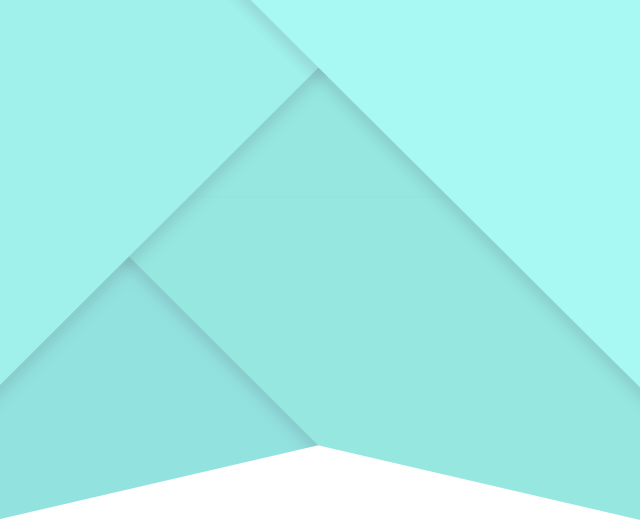
Reproduce this background procedurally as a WebGL 2 fragment shader.

```glsl
#version 300 es
precision highp float;

uniform vec2 u_resolution;
out vec4 fragColor;

// Corner points, in units of the canvas height
const vec2 APEX = vec2(0.6125, 0.8700);
const vec2 RIGHT_END = vec2(1.2308, 0.2550);
const vec2 LEFT_END = vec2(0.0, 0.2596);
const vec2 FORK = vec2(0.2484, 0.5064);
const vec2 VALLEY = vec2(0.6118, 0.1436);
const float FOOT_SLOPE = 0.2317;

// Sheet colours
const vec3 RIGHT_SHEET = vec3(0.660, 0.976, 0.957);
const vec3 LEFT_SHEET = vec3(0.628, 0.945, 0.925);
const vec3 CENTRE_SHEET = vec3(0.584, 0.906, 0.878);
const vec3 LOWER_SHEET = vec3(0.573, 0.886, 0.875);
const vec3 PAPER = vec3(1.0);

// Shadows and the faint crease
const vec3 SHADOW_TINT = vec3(0.90, 0.85, 0.87);
const float SHADOW_WIDTH = 0.021;
const float SHADOW_STRENGTH = 0.60;
const float CREASE_HEIGHT = 0.6218;
const float CREASE_WIDTH = 0.0018;
const float CREASE_STRENGTH = 0.012;

// Signed distance to the line a-b, positive on its left side
float sideOf(vec2 p, vec2 a, vec2 b) {
    vec2 along = normalize(b - a);
    vec2 offset = p - a;
    return along.x * offset.y - along.y * offset.x;
}

float coverage(float dist, float pixel) {
    return clamp(dist / pixel + 0.5, 0.0, 1.0);
}

// Lay a sheet over the base and let its edge cast a soft shadow
vec3 laySheet(vec3 base, vec3 sheet, float dist, float pixel) {
    float depth = min(dist, 0.0) / SHADOW_WIDTH;
    float shadow = SHADOW_STRENGTH * exp(-depth * depth);
    vec3 shaded = base * mix(vec3(1.0), SHADOW_TINT, shadow);
    return mix(shaded, sheet, coverage(dist, pixel));
}

void main() {
    float pixel = 1.0 / u_resolution.y;
    vec2 p = gl_FragCoord.xy * pixel;

    // Centre sheet with its horizontal crease
    float creaseOffset = (p.y - CREASE_HEIGHT) / CREASE_WIDTH;
    float crease = CREASE_STRENGTH * exp(-creaseOffset * creaseOffset);
    vec3 centre = CENTRE_SHEET * (1.0 - crease);

    // Stack the sheets from the lowest to the highest
    vec3 color = LOWER_SHEET;
    color = laySheet(color, centre, sideOf(p, FORK, VALLEY), pixel);
    color = laySheet(color, LEFT_SHEET, sideOf(p, LEFT_END, APEX), pixel);
    color = laySheet(color, RIGHT_SHEET, sideOf(p, APEX, RIGHT_END), pixel);

    // White gable at the foot
    float gable = VALLEY.y - FOOT_SLOPE * abs(p.x - VALLEY.x) - p.y;
    gable *= inversesqrt(1.0 + FOOT_SLOPE * FOOT_SLOPE);
    color = mix(color, PAPER, coverage(gable, pixel));

    fragColor = vec4(color, 1.0);
}
```
